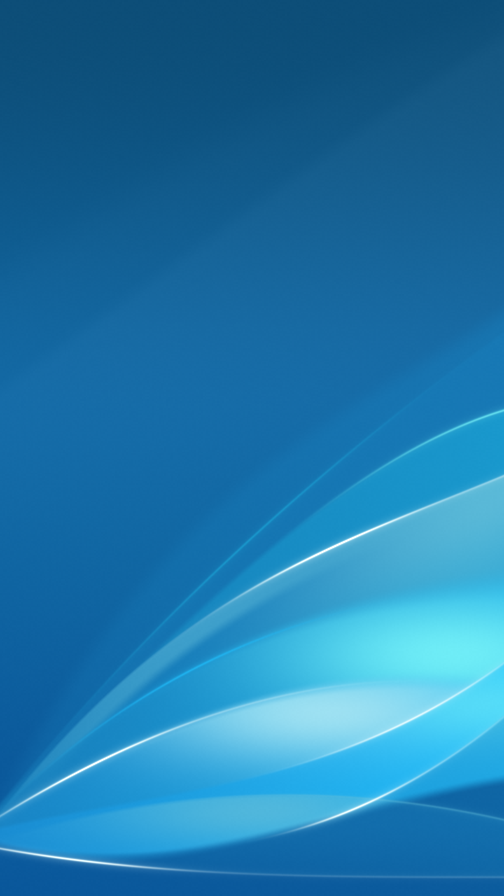
Give the GLSL for this background, as a Shadertoy shader.

```glsl
// Curve heights at x = 0, 1/3, 2/3 and 1
const vec4 BAND_HIGH   = vec4(0.690, 0.810, 0.910, 0.985);
const vec4 BAND_LOW    = vec4(0.565, 0.700, 0.835, 0.960);
const vec4 VEIL_OUTER  = vec4(0.102, 0.378, 0.534, 0.651);
const vec4 VEIL_INNER  = vec4(0.102, 0.310, 0.482, 0.629);
const vec4 CYAN_EDGE   = vec4(0.102, 0.286, 0.444, 0.542);
const vec4 TEAL_EDGE   = vec4(0.092, 0.281, 0.391, 0.469);
const vec4 GLOW_EDGE   = vec4(0.095, 0.238, 0.315, 0.349);
const vec4 PETAL_TOP   = vec4(0.089, 0.184, 0.234, 0.232);
const vec4 PETAL_BASE  = vec4(0.076, 0.112, 0.161, 0.260);
const vec4 LOW_ARC     = vec4(0.063, 0.104, 0.111, 0.085);
const vec4 LOW_RIM     = vec4(0.056, 0.049, 0.089, 0.200);
const vec4 SHADOW_EDGE = vec4(0.056, 0.047, 0.087, 0.130);
const vec4 FLOOR_EDGE  = vec4(0.053, 0.030, 0.022, 0.021);

const vec3 SKY_TOP  = vec3(0.050, 0.305, 0.470);
const vec3 SKY_MID  = vec3(0.065, 0.405, 0.640);
const vec3 SKY_BASE = vec3(0.035, 0.335, 0.600);
const vec3 AZURE    = vec3(0.090, 0.490, 0.730);
const vec3 CYAN     = vec3(0.100, 0.620, 0.820);
const vec3 TEAL     = vec3(0.380, 0.740, 0.850);
const vec3 AQUA     = vec3(0.450, 0.940, 0.970);
const vec3 PALE     = vec3(0.640, 0.890, 0.950);
const vec3 WHITE    = vec3(0.900, 0.985, 1.000);
const float LINE_WIDTH = 0.0014;
const float GRAIN = 0.006;

float hash(vec2 p) {
    return fract(sin(dot(p, vec2(127.1, 311.7))) * 43758.5453);
}

// Cubic through four evenly spaced heights
float height(vec4 h, float x) {
    float t = 3.0 * x, a = t - 1.0, b = t - 2.0, c = t - 3.0;
    return dot(h, vec4(-a * b * c / 6.0, t * b * c / 2.0, -t * a * c / 2.0, t * a * b / 6.0));
}

// Approximate signed distance, positive below the curve
float below(vec4 h, vec2 p) {
    float y = height(h, p.x);
    float slope = (height(h, p.x + 0.01) - y) / 0.01 * iResolution.y / iResolution.x;
    return (y - p.y) / sqrt(1.0 + slope * slope);
}

float fill(float d, float softness) {
    float w = max(softness, 0.8 / iResolution.y);
    return smoothstep(-w, w, d);
}

float bell(float x, float centre, float width) {
    float k = (x - centre) / width;
    return exp(-k * k);
}

float spot(vec2 p, vec2 centre, vec2 size) {
    vec2 k = (p - centre) / size;
    return exp(-dot(k, k));
}

// Crisp line with a faint halo
float glint(float d) {
    float w = max(LINE_WIDTH, 0.7 / iResolution.y);
    return bell(d, 0.0, w) + 0.2 * bell(d, 0.0, 4.0 * w);
}

void mainImage(out vec4 fragColor, in vec2 fragCoord) {
    vec2 p = fragCoord / iResolution.xy;
    float x = p.x;

    // Backdrop and broad diagonal bands
    vec3 col = mix(SKY_BASE, SKY_MID, smoothstep(0.0, 0.48, p.y + 0.15 * x));
    col = mix(col, SKY_TOP, smoothstep(0.50, 1.0, p.y));
    col += 0.012 * fill(below(BAND_HIGH, p), 0.03) * smoothstep(0.3, 0.7, p.y);
    col += 0.018 * fill(below(BAND_LOW, p), 0.012) * smoothstep(0.35, 0.65, p.y);

    // Outer veils
    float d = below(VEIL_OUTER, p);
    col = mix(col, AZURE, fill(d, 0.014) * (0.25 + 0.25 * x));
    d = below(VEIL_INNER, p);
    col = mix(col, AZURE, fill(d, 0.003) * 0.45);
    col = mix(col, CYAN, glint(d) * 0.65 * bell(x, 0.50, 0.25));

    // Cyan sheet
    d = below(CYAN_EDGE, p);
    col = mix(col, CYAN, fill(d, 0.004) * mix(0.15, 0.85, x));
    col = mix(col, AQUA, glint(d) * 0.65 * smoothstep(0.55, 1.0, x));

    // Teal sheet with a pale ribbon along its rim
    d = below(TEAL_EDGE, p);
    vec3 teal = mix(AZURE, TEAL, smoothstep(0.3, 1.0, x));
    teal = mix(teal, CYAN, 0.45 * smoothstep(0.02, 0.11, d));
    col = mix(col, teal, fill(d, 0.002) * 0.9);
    float ribbon = fill(d, 0.002) * (1.0 - smoothstep(0.012, 0.026, d));
    col = mix(col, TEAL, ribbon * 0.5 * bell(x, 0.38, 0.32));
    col = mix(col, WHITE, glint(d) * (0.9 * bell(x, 0.66, 0.16) + 0.4 * x * x));

    // Luminous sheet
    d = below(GLOW_EDGE, p);
    float inside = fill(d, 0.004 + 0.018 * x * x);
    col = mix(col, mix(AZURE, CYAN * 1.12, x), inside * 0.8);
    col = mix(col, AQUA, inside * 0.95 * spot(p, vec2(0.90, 0.270), vec2(0.34, 0.068)));
    col = mix(col, CYAN * 1.2, glint(d) * 0.6 * bell(x, 0.38, 0.2));

    // White petal
    d = below(PETAL_TOP, p);
    inside = fill(d, 0.002 + 0.012 * x);
    col = mix(col, mix(AZURE * 1.1, CYAN * 1.2, x), inside * 0.55);
    col = mix(col, PALE, inside * 0.95 * spot(p, vec2(0.65, 0.205), vec2(0.37, 0.060)));
    col = mix(col, WHITE, glint(d) * (bell(x, 0.18, 0.17) + 0.25 * bell(x, 0.5, 0.2)));

    // Lower petal
    d = below(PETAL_BASE, p);
    inside = fill(d, 0.003);
    col = mix(col, mix(AZURE * 1.15, CYAN * 1.2, x), inside * 0.75);
    col = mix(col, AQUA, inside * 0.55 * spot(p, vec2(0.98, 0.215), vec2(0.25, 0.045)));
    col = mix(col, WHITE, glint(d) * 0.8 * bell(x, 0.82, 0.17));

    // Pale arc
    float arc = below(LOW_ARC, p);
    col = mix(col, TEAL, fill(arc, 0.003) * 0.75 * spot(p, vec2(0.52, 0.095), vec2(0.32, 0.040)));

    // Shadow below the rim
    float rim = below(LOW_RIM, p);
    col = mix(col, AZURE, fill(rim, 0.003) * 0.35);
    d = below(SHADOW_EDGE, p);
    col = mix(col, mix(SKY_BASE, SKY_MID, 0.6 * x), fill(d, 0.007) * 0.92);
    col = mix(col, AZURE, fill(arc, 0.002) * fill(d, 0.005) * 0.4 * smoothstep(0.0, 0.09, p.y));
    col = mix(col, TEAL, glint(arc) * 0.35 * smoothstep(0.2, 0.7, x));
    col = mix(col, WHITE, glint(rim) * (0.85 * bell(x, 0.70, 0.10) + 0.3 * bell(x, 0.88, 0.15)));

    // Floor line
    d = below(FLOOR_EDGE, p);
    col = mix(col, SKY_BASE, fill(d, 0.002) * 0.6);
    col = mix(col, WHITE, glint(d) * (0.75 * bell(x, 0.14, 0.18) + 0.15));

    col += GRAIN * (hash(floor(p * vec2(288.0, 512.0))) - 0.5);
    fragColor = vec4(clamp(col, 0.0, 1.0), 1.0);
}
```
